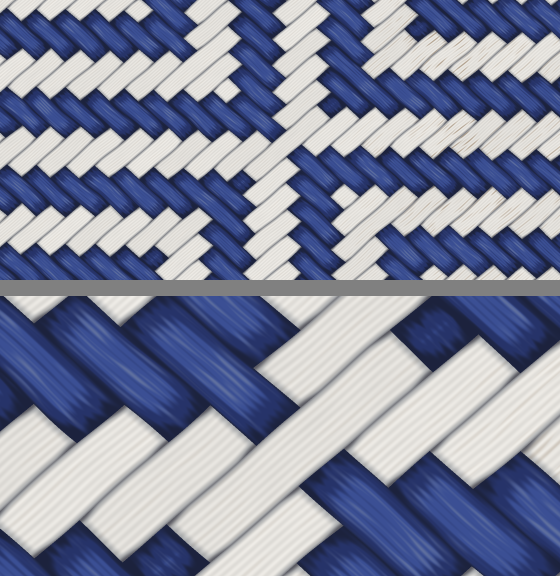
Top: the whole. Bottom: its middle third, enlarged.
This texture is drawn by a WebGL 1 fragment shader. Its source:

```glsl
precision highp float;
// Woven cane: white strands rise to the right over blue strands that fall.
// A three-over, three-under twill runs in rows at the left and right and in
// columns above and below, meeting at one crossing; ribs and wear are noise.

#define CENTER vec2(1.023, 0.487)   // middle crossing, in canvas heights
#define STEP vec2(0.0526, 0.0464)   // half diagonals of one crossing
#define TILT 0.02                   // slope of the rows
#define FLOAT_LEN 3.0               // crossings covered by one float
#define RIBS 8.0                    // ribs across one strand
#define WARP 0.10                   // unevenness of the strands
#define WEAR 0.65                   // strength of the brown scuffs
#define SAMPLES 3                   // antialiasing grid per side

uniform vec2 u_resolution;

const vec3 WHITE = vec3(0.925, 0.915, 0.895);
const vec3 WHITE_SHADE = vec3(0.68, 0.69, 0.70);
const vec3 CREASE = vec3(0.36, 0.36, 0.39);
const vec3 SCUFF = vec3(0.56, 0.46, 0.35);
const vec3 BLUE_DARK = vec3(0.11, 0.135, 0.24);
const vec3 BLUE = vec3(0.15, 0.20, 0.41);
const vec3 BLUE_LIT = vec3(0.23, 0.31, 0.58);
const vec3 BLUE_GLINT = vec3(0.41, 0.47, 0.63);

float hash(vec2 p) {
  p = fract(p * vec2(0.1031, 0.1137));
  p += dot(p, p.yx + 33.33);
  return fract((p.x + p.y) * p.x * 7.31);
}

float cornerSlope(vec2 corner, vec2 offset) {
  float angle = 6.2832 * hash(corner);
  return dot(vec2(cos(angle), sin(angle)), offset);
}

// Gradient noise, about -0.7 to 0.7
float gradientNoise(vec2 p) {
  vec2 i = floor(p), f = fract(p);
  vec2 u = f * f * f * (f * (f * 6.0 - 15.0) + 10.0);
  vec2 e = vec2(1.0, 0.0);
  return mix(mix(cornerSlope(i, f), cornerSlope(i + e, f - e), u.x),
             mix(cornerSlope(i + e.yx, f - e.yx),
                 cornerSlope(i + e.xx, f - e.xx), u.x), u.y);
}

// Weave rule: cell.x is the white strand, cell.y the blue strand
bool whiteOnTop(vec2 cell) {
  float column = cell.x + cell.y;
  float row = cell.x - cell.y;
  float phase = abs(column) > abs(row) ? sign(column) * row
                                       : sign(row) * column;
  return mod(phase + FLOAT_LEN - 0.5, 2.0 * FLOAT_LEN) < FLOAT_LEN;
}

vec3 weave(vec2 pos) {
  // Strand coordinates, with whole numbers at the crossings
  vec2 d = vec2(pos.x - CENTER.x, CENTER.y - pos.y);
  d.y -= TILT * d.x;
  vec2 k = d / STEP;
  vec2 st = 0.5 * vec2(k.x + k.y, k.x - k.y);
  st += WARP * vec2(gradientNoise(pos * 7.0 + 20.0),
                    gradientNoise(pos * 7.0 + 60.0));
  vec2 cell = floor(st + 0.5);
  vec2 local = st - cell;

  // The strand on top, and the distance to where it dives under
  bool white = whiteOnTop(cell);
  vec2 dir = white ? vec2(0.0, 1.0) : vec2(1.0, 0.0);
  float along = dot(local, dir);
  float across = dot(local, dir.yx);
  float strand = dot(cell, dir.yx);
  float toEnd = 1.0;
  if (whiteOnTop(cell - dir) != white) toEnd = min(toEnd, along + 0.5);
  if (whiteOnTop(cell + dir) != white) toEnd = min(toEnd, 0.5 - along);

  // Rounded sides, narrowing toward the ends, with ribs and streaks
  float narrowing = 0.045 * (1.0 - smoothstep(0.0, 0.5, toEnd));
  float toSide = 0.5 - narrowing - abs(across);
  float rib = 0.5 + 0.5 * cos(6.2832 * RIBS * across);
  float run = dot(st, dir);
  float streak = gradientNoise(vec2(run * 0.9 + 50.0,
                                    across * RIBS + strand * 17.0 + 400.0));
  float tone = hash(vec2(strand + 80.0, white ? 3.0 : 9.0)) - 0.5;

  if (white) {
    float lit = smoothstep(-0.02, 0.16, toEnd) * smoothstep(0.0, 0.12, toSide);
    vec3 color = mix(WHITE_SHADE, WHITE, lit);
    color *= 1.0 - 0.06 * (1.0 - rib) + 0.03 * streak + 0.03 * tone;
    // Brown scuffs lie along the grooves, mostly on the right
    float patchy = smoothstep(-0.1, 0.4, gradientNoise(pos * 4.0 + 9.0));
    float worn = smoothstep(0.1, 0.6, d.x) * (0.35 + 0.65 * patchy);
    float scuff = smoothstep(0.05, 0.4, streak) * (1.0 - rib);
    color = mix(color, SCUFF, WEAR * scuff * (0.1 + 0.9 * worn));
    return mix(CREASE, color, smoothstep(-0.03, 0.045, toSide));
  }

  float body = smoothstep(-0.1, 0.85, toEnd) * smoothstep(-0.04, 0.3, toSide);
  float light = body * (0.72 + 0.3 * rib) + 0.22 * streak + 0.12 * tone;
  vec3 color = mix(BLUE_DARK, BLUE, smoothstep(0.0, 0.25, light));
  color = mix(color, BLUE_LIT, smoothstep(0.4, 0.85, light));
  float glint = rib * body * smoothstep(0.0, 0.35, streak + 0.12 * tone);
  color = mix(color, BLUE_GLINT, 0.8 * glint);
  return mix(BLUE_DARK, color, smoothstep(-0.03, 0.05, toSide));
}

void main() {
  vec3 sum = vec3(0.0);
  for (int y = 0; y < SAMPLES; y++) {
    for (int x = 0; x < SAMPLES; x++) {
      vec2 jitter = (vec2(float(x), float(y)) + 0.5) / float(SAMPLES) - 0.5;
      sum += weave((gl_FragCoord.xy + jitter) / u_resolution.y);
    }
  }
  gl_FragColor = vec4(sum / float(SAMPLES * SAMPLES), 1.0);
}
```
